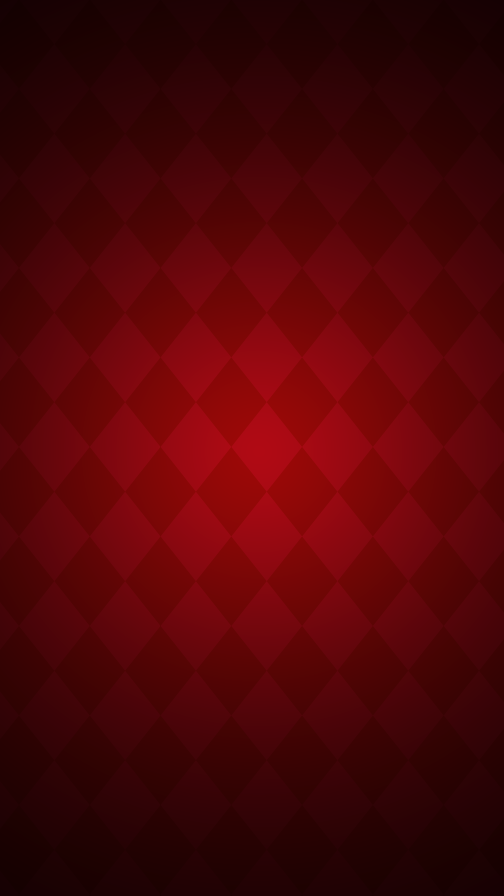
A WebGL 2 fragment shader for this background:

```glsl
#version 300 es
precision highp float;

#define DIAMOND_SIZE vec2(0.0790, 0.0999)
#define DIAMOND_ORIGIN vec2(0.0164, 0.0012)
#define GLOW_CENTER vec2(0.008, -0.004)
#define GLOW_RADIUS 0.35
#define GLOW_FALLOFF 1.5
#define LIGHT_RED vec3(0.690, 0.040, 0.080)
#define DEEP_RED vec3(0.615, 0.033, 0.030)

uniform vec2 u_resolution;
out vec4 fragColor;

// Signed distance, in cells, to the nearest diamond of the repeating grid
float diamondGrid(vec2 p) {
    vec2 cell = abs(fract((p - DIAMOND_ORIGIN) / DIAMOND_SIZE + 0.5) - 0.5);
    return cell.x + cell.y - 0.5;
}

// Soft round light that fades toward the corners
float glow(vec2 p) {
    float radius = length(p - GLOW_CENTER) / GLOW_RADIUS;
    return exp(-pow(radius, GLOW_FALLOFF));
}

void main() {
    // Centered coordinates, one unit per canvas height
    vec2 p = (gl_FragCoord.xy - 0.5 * u_resolution) / u_resolution.y;

    // Two-tone diamonds with edges softened over about one pixel
    float softness = 0.6 * length(1.0 / DIAMOND_SIZE) / u_resolution.y;
    float deep = smoothstep(-softness, softness, diamondGrid(p));
    vec3 cloth = mix(LIGHT_RED, DEEP_RED, deep);

    fragColor = vec4(cloth * glow(p), 1.0);
}
```
